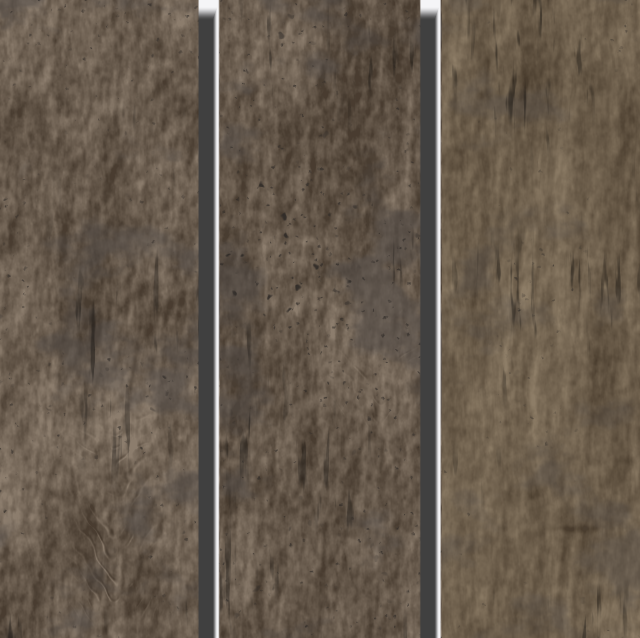
Write a Shadertoy shader that draws this texture.

```glsl
const float PITCH = 0.3464;
const float PLANK_WIDTH = 0.3112;
const float FIRST_SHIFT = 0.0026;
const vec3 UMBER = vec3(0.285, 0.237, 0.190);
const vec3 TAUPE = vec3(0.548, 0.490, 0.428);
const vec3 SLATE = vec3(0.315, 0.290, 0.275);
const vec3 PIT = vec3(0.17, 0.155, 0.145);
const vec3 GROOVE = vec3(0.252, 0.250, 0.250);
const vec3 HIGHLIGHT = vec3(0.96, 0.96, 0.97);

float hash(vec2 p) {
    vec3 q = fract(p.xyx * 0.1031);
    q += dot(q, q.yzx + 33.33);
    return fract((q.x + q.y) * q.z);
}

float noise(vec2 p) {
    vec2 i = floor(p), f = fract(p);
    f = f * f * (3.0 - 2.0 * f);
    vec2 e = vec2(0.0, 1.0);
    return mix(mix(hash(i), hash(i + e.yx), f.x),
               mix(hash(i + e), hash(i + e.yy), f.x), f.y);
}

// Fractal noise centred on zero
float fbm(vec2 p, int octaves) {
    float sum = 0.0, amp = 0.5;
    for (int i = 0; i < octaves; i++) {
        sum += amp * (noise(p) - 0.5);
        p = mat2(1.96, 0.28, -0.28, 1.96) * p + 19.7;
        amp *= 0.55;
    }
    return sum;
}

float glow(vec2 p, vec2 center, vec2 radius) {
    vec2 d = (p - center) / radius;
    return exp(-dot(d, d));
}

// Irregular pits, one candidate per cell
float pits(vec2 p, float cells, float maxRadius, float density, float aa) {
    vec2 q = p * cells;
    vec2 warped = q + 0.35 * vec2(noise(q * 3.0), noise(q * 3.0 + 41.0));
    vec2 base = floor(warped);
    float cover = 0.0;
    for (int j = -1; j <= 1; j++)
    for (int i = -1; i <= 1; i++) {
        vec2 cell = base + vec2(i, j);
        vec2 center = cell + vec2(hash(cell + 3.1), hash(cell + 57.3));
        float present = clamp((density - hash(cell + 91.7)) * 12.0, 0.0, 1.0);
        float radius = maxRadius * mix(0.35, 1.0, hash(cell + 23.9));
        float d = length(warped - center) - radius;
        float edge = aa * cells + 0.04;
        cover = max(cover, present * (1.0 - smoothstep(-edge, edge, d)));
    }
    return cover;
}

// Nested pointed growth rings, lit on one side
float growthRings(vec2 p, vec2 tip, float height) {
    vec2 q = p - tip;
    q.x += 0.03 * fbm(p * 14.0, 3);
    float slope = mix(2.3, 0.5, clamp(q.y / height, 0.0, 1.0));
    float level = q.y - slope * sqrt(q.x * q.x + 0.00002);
    float phase = fract(level / 0.034 + 1.5 * fbm(p * 18.0, 3));
    float line = exp(-pow((phase - 0.5) / 0.08, 2.0))
               - 0.7 * exp(-pow((phase - 0.68) / 0.10, 2.0));
    float window = smoothstep(-0.02, 0.02, q.y) * (1.0 - smoothstep(height * 0.8, height, q.y));
    float broken = smoothstep(-0.08, 0.14, fbm(p * 25.0 + 8.0, 3));
    return line * window * broken * exp(-pow(q.x / 0.045, 2.0));
}

vec3 plankColor(vec2 p, float id, float aa) {
    float first = 1.0 - step(0.5, id), middle = 1.0 - abs(id - 1.0), last = step(1.5, id);
    vec2 s = p + id * vec2(7.3, 3.9);
    float rough = mix(1.0, 0.65, last);
    float clouds = fbm(s * vec2(7.0, 6.0), 5);
    float streaks = fbm(s * vec2(65.0, 7.0) + clouds * 2.0, 4);
    float grain = fbm(s * vec2(105.0, 80.0), 3);
    vec2 reliefPos = s * vec2(75.0, 32.0);
    float relief = fbm(reliefPos + vec2(0.35, -0.3), 3) - fbm(reliefPos, 3);

    // Broad tone of each plank
    float tone = 0.47 + rough * (0.9 * clouds + 0.65 * grain + 0.8 * relief) + 0.65 * streaks;
    tone += first * 0.20 * (p.y - 0.55);
    tone += middle * (0.22 * glow(p, vec2(0.44, 0.50), vec2(0.08, 0.20)) - 0.05);
    tone += last * (0.06 + 0.12 * glow(p, vec2(0.70, 0.65), vec2(0.04, 0.5)));
    tone += 0.38 * first * growthRings(p, vec2(0.183, 0.03), 0.37);
    tone += 0.28 * middle * growthRings(p, vec2(0.60, 0.34), 0.21);

    // Pale knot with a shadowed lower rim
    float knot = glow(p, vec2(0.908, 0.208), vec2(0.028, 0.022));
    float rim = glow(p, vec2(0.900, 0.184 + 0.05 * clouds), vec2(0.034, 0.006));
    tone += last * (0.16 * knot - 0.35 * rim);
    vec3 color = mix(UMBER, TAUPE, clamp(tone, 0.0, 1.0));
    color *= mix(vec3(1.0), vec3(1.01, 1.0, 0.94), last);

    // Grey stains and dark vertical scuffs
    float stain = smoothstep(0.05, 0.26, fbm(s * vec2(9.0, 13.0) + 31.0, 5));
    color = mix(color, SLATE, 0.55 * stain * rough);
    float scuff = smoothstep(0.13, 0.27, fbm(s * vec2(90.0, 11.0) + 63.0, 3));
    float scuffArea = smoothstep(-0.03, 0.16, fbm(s * 6.0 + 12.0, 3));
    color *= 1.0 - 0.35 * scuff * scuffArea;

    // Pits gather around the middle plank's worn patch
    float cluster = middle * glow(p, vec2(0.44, 0.61), vec2(0.09, 0.14));
    float density = 0.03 + 0.09 * middle + 0.07 * first * p.y + 0.25 * clouds;
    float worn = pits(s, 48.0, 0.21, density * 0.35 + 0.24 * cluster, aa);
    worn = max(worn, 0.75 * pits(s, 105.0, 0.24, density + 0.16 * cluster, aa));
    return mix(color, PIT, 0.82 * worn);
}

void mainImage(out vec4 fragColor, in vec2 fragCoord) {
    vec2 uv = fragCoord / iResolution.xy;
    float aa = 0.75 / iResolution.x;
    float id = floor((uv.x + FIRST_SHIFT) / PITCH);
    float x = uv.x + FIRST_SHIFT - id * PITCH;

    // Groove with a bright right edge and a soft white cap
    float bright = smoothstep(0.3345, 0.3425, x);
    float cap = 1.0 - smoothstep(0.010, 0.032, 1.0 - uv.y);
    vec3 groove = mix(GROOVE, HIGHLIGHT, max(bright, cap));
    float inset = min(x - PLANK_WIDTH, PITCH - x);
    float gap = smoothstep(0.0, 2.0 * aa + 0.001, inset);
    fragColor = vec4(mix(plankColor(uv, id, aa), groove, gap), 1.0);
}
```
